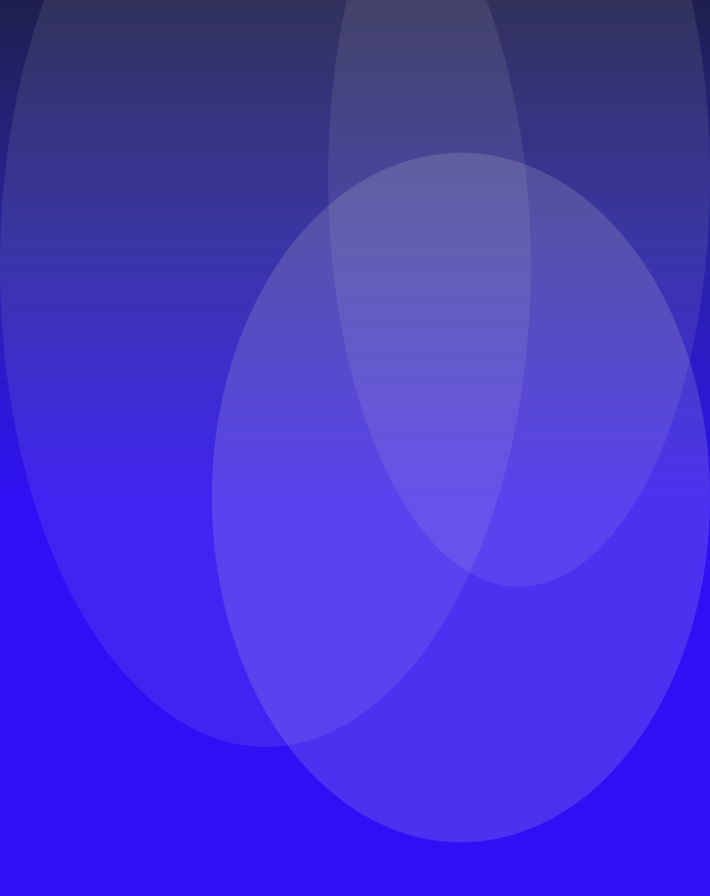
Give the GLSL for this background, as a Shadertoy shader.

```glsl
// Three translucent ellipses overlapping on a navy-to-violet-blue vertical gradient.

// Backdrop colours, and the heights at which they sit
const vec3 NAVY = vec3(0.122, 0.122, 0.306);
const vec3 INDIGO = vec3(0.157, 0.141, 0.620);
const vec3 VIOLET_BLUE = vec3(0.184, 0.063, 0.961);
const float INDIGO_HEIGHT = 0.73;
const float VIOLET_HEIGHT = 0.44;

// Veil colour, and the opacity of each ellipse
const vec3 VEIL = vec3(0.85);
const float LEFT_OPACITY = 0.10;
const float RIGHT_OPACITY = 0.10;
const float FRONT_OPACITY = 0.17;

// Ellipses as centre.xy, radius.xy in fractions of the canvas
const vec4 LEFT_ELLIPSE = vec4(0.3738, 0.7030, 0.3738, 0.5365);
const vec4 RIGHT_ELLIPSE = vec4(0.7311, 0.8030, 0.2689, 0.4577);
const vec4 FRONT_ELLIPSE = vec4(0.6492, 0.4447, 0.3508, 0.3848);

// Three-stop vertical gradient
vec3 backdrop(float height) {
    vec3 lower = mix(VIOLET_BLUE, INDIGO,
                     clamp((height - VIOLET_HEIGHT) / (INDIGO_HEIGHT - VIOLET_HEIGHT), 0.0, 1.0));
    return mix(lower, NAVY, clamp((height - INDIGO_HEIGHT) / (1.0 - INDIGO_HEIGHT), 0.0, 1.0));
}

// Smooth coverage from a first-order ellipse distance
float ellipseCoverage(vec2 uv, vec4 ellipse) {
    vec2 offset = (uv - ellipse.xy) * iResolution.xy;
    vec2 radius = ellipse.zw * iResolution.xy;
    float level = length(offset / radius);
    float slope = length(offset / (radius * radius));
    float edge = level * (level - 1.0) / max(slope, 1e-6);
    return 1.0 - smoothstep(-0.75, 0.75, edge);
}

void mainImage(out vec4 fragColor, in vec2 fragCoord) {
    vec2 uv = fragCoord / iResolution.xy;
    vec3 color = backdrop(uv.y);

    // Veils from back to front
    color = mix(color, VEIL, LEFT_OPACITY * ellipseCoverage(uv, LEFT_ELLIPSE));
    color = mix(color, VEIL, RIGHT_OPACITY * ellipseCoverage(uv, RIGHT_ELLIPSE));
    color = mix(color, VEIL, FRONT_OPACITY * ellipseCoverage(uv, FRONT_ELLIPSE));

    fragColor = vec4(color, 1.0);
}
```
